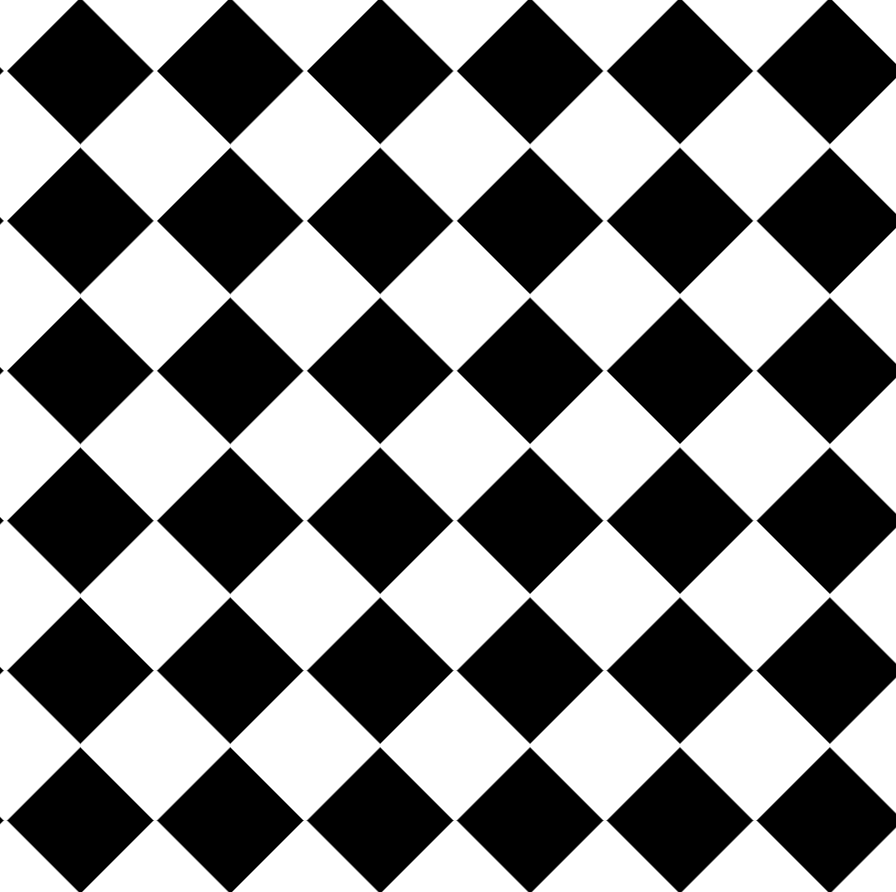
This pattern is drawn by a Shadertoy shader. Its source:

```glsl
// Black diamonds on white in a square grid, six across and six down.
// Each cell is folded with fract, then a diamond distance function
// slightly smaller than the cell leaves a thin white gap at every tip.

const float PITCH = 0.1673;                       // cell size, in canvas widths
const float HALF_DIAGONAL = 0.0817;               // centre to tip
const vec2 FIRST_CENTRE = vec2(0.0897, 0.0798);   // lower left diamond
const vec3 PAPER = vec3(1.0);
const vec3 INK = vec3(0.0);

// Offset from the centre of the nearest grid cell
vec2 repeatCell(vec2 p, float pitch) {
    return (fract(p / pitch + 0.5) - 0.5) * pitch;
}

// Signed distance to the sides of a diamond
float diamondDistance(vec2 p, float halfDiagonal) {
    return (abs(p.x) + abs(p.y) - halfDiagonal) * inversesqrt(2.0);
}

// Coverage of a shape, with an edge ramp of the given width
float coverage(float dist, float edgeWidth) {
    return clamp(0.5 - dist / edgeWidth, 0.0, 1.0);
}

void mainImage(out vec4 fragColor, in vec2 fragCoord) {
    vec2 uv = fragCoord / iResolution.x;
    float edgeWidth = 1.4 / iResolution.x;

    vec2 cell = repeatCell(uv - FIRST_CENTRE, PITCH);
    float diamond = coverage(diamondDistance(cell, HALF_DIAGONAL), edgeWidth);

    fragColor = vec4(mix(PAPER, INK, diamond), 1.0);
}
```
